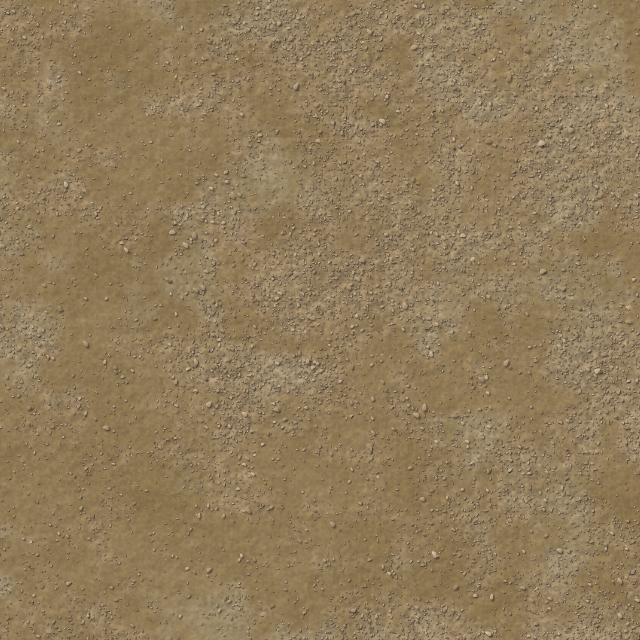
Give the GLSL for this texture, as a Shadertoy shader.

```glsl
float hash(vec2 p) {
    return fract(sin(dot(p, vec2(127.1, 311.7))) * 43758.5453);
}

float noise(vec2 p) {
    vec2 i = floor(p), f = fract(p);
    f = f * f * (3.0 - 2.0 * f);
    return mix(mix(hash(i), hash(i + vec2(1, 0)), f.x),
               mix(hash(i + vec2(0, 1)), hash(i + vec2(1, 1)), f.x), f.y);
}

float fbm(vec2 p) {
    float sum = 0.0, gain = 0.5;
    for (int i = 0; i < 5; i++) {
        sum += gain * noise(p);
        p = mat2(1.6, 1.2, -1.2, 1.6) * p + 7.3;
        gain *= 0.5;
    }
    return sum / 0.97;
}

// Irregular stones, one per chosen grid cell, lit from the upper left
vec3 scatterStones(vec3 color, vec2 uv, float cells, float density, float size) {
    vec2 p = uv * cells;
    float edge = cells / iResolution.y;
    for (int y = -1; y <= 1; y++)
    for (int x = -1; x <= 1; x++) {
        vec2 id = floor(p) + vec2(x, y);
        vec2 seed = id + cells * 0.37;
        if (hash(seed) > density) continue;

        float kind = hash(seed + 17.0);
        float radius = size * mix(0.5, 1.0, kind * kind);
        vec2 d = p - id - 0.15 - 0.7 * vec2(hash(seed + 31.0), hash(seed + 47.0));
        float turn = 6.283 * hash(seed + 59.0);
        mat2 spin = mat2(cos(turn), sin(turn), -sin(turn), cos(turn));
        vec2 stretch = vec2(0.85, 1.1 + 0.5 * hash(seed + 71.0));

        // Cast shadow toward the lower right
        vec2 s = spin * (d - radius * vec2(0.5, -0.6)) * stretch;
        float shadow = 1.0 - smoothstep(radius * 0.5, radius * 1.3 + edge, length(s));
        color *= 1.0 - 0.36 * shadow;

        // Angular body with a bright upper left face
        vec2 q = spin * d * stretch;
        float outline = length(q) + 0.12 * radius * sin(3.0 * atan(q.y, q.x) + turn);
        float body = 1.0 - smoothstep(radius - 0.6 * edge, radius + 0.6 * edge, outline);
        float facing = dot(d, vec2(-0.6, 0.8)) / radius;
        vec3 stone = mix(vec3(0.60, 0.51, 0.39), vec3(0.80, 0.72, 0.61), hash(seed + 83.0));
        color = mix(color, stone * (1.0 + 0.13 * facing), body * 0.9);
    }
    return color;
}

void mainImage(out vec4 fragColor, in vec2 fragCoord) {
    vec2 uv = fragCoord / iResolution.y;

    // Ragged gravel patches and a few greyer dusty areas
    float broad = fbm(uv * 5.0 + 3.1);
    float ragged = fbm(uv * 24.0 + 11.0);
    float gravel = smoothstep(0.38, 0.66, 0.55 * broad + 0.45 * ragged);
    float dust = smoothstep(0.50, 0.70, 0.6 * fbm(uv * 7.0 + 41.0) + 0.4 * ragged);

    // Packed soil
    vec3 color = mix(vec3(0.555, 0.470, 0.325), vec3(0.605, 0.520, 0.400), gravel);
    color = mix(color, vec3(0.62, 0.56, 0.445), 0.6 * dust);
    color += 0.07 * (fbm(uv * 14.0 + 5.0) - 0.5);

    // Small relief lit from the upper left
    vec2 ground = uv * 75.0;
    float relief = fbm(ground) - fbm(ground + vec2(-0.22, 0.28));
    color *= 1.0 + relief * mix(0.25, 0.55, gravel);

    // Sand grain, coarser in the gravel
    float grain = noise(uv * 230.0) + 0.8 * noise(uv * 430.0 + 9.0) - 0.9;
    color *= 1.0 + grain * mix(0.09, 0.19, gravel);

    // Grit, pebbles and sparse larger stones
    color = scatterStones(color, uv, 210.0, 0.06 + 0.38 * gravel, 0.36);
    color = scatterStones(color, uv, 125.0, 0.03 + 0.22 * gravel, 0.36);
    color = scatterStones(color, uv, 70.0, 0.01 + 0.07 * gravel, 0.33);

    fragColor = vec4(clamp(color, 0.0, 1.0), 1.0);
}
```
